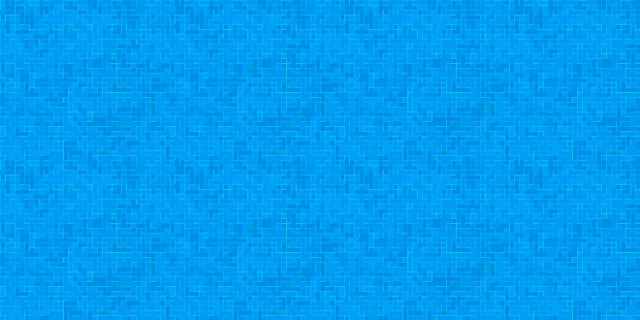
Write a WebGL 2 fragment shader that draws this pattern.

```glsl
#version 300 es
precision highp float;
// Fine blue mosaic: small square cells merge into irregular patches with
// slightly different blues and thin cyan seams on their left and top edges.
// Hashes on wrapped cell numbers make a block of 35 by 33 cells repeat.
uniform vec2 u_resolution;
out vec4 fragColor;

const vec2 BLOCK = vec2(35.0, 33.0);

// Integer hash of a cell, wrapped to the repeating block
float hash(vec2 cell, uint salt) {
    uvec2 c = uvec2(mod(cell, BLOCK));
    uint n = c.x + c.y * 64u + salt * 8192u;
    n = (n ^ (n >> 16)) * 0x7feb352du;
    n = (n ^ (n >> 15)) * 0x846ca68bu;
    n ^= n >> 16;
    return float(n >> 8) / 16777216.0;
}

// Follow random links to the cell that owns this patch
vec2 patchOwner(vec2 cell) {
    for (int i = 0; i < 2; i++) {
        float link = hash(cell, 1u);
        if (link < 0.32) cell.x -= 1.0;
        else if (link < 0.58) cell.y -= 1.0;
    }
    return mod(cell, BLOCK);
}

// Broad drift of tone, interpolated over a 7 by 11 grid within the block
float cluster(vec2 cell) {
    vec2 grid = vec2(7.0, 11.0);
    vec2 p = cell * grid / BLOCK;
    vec2 i = floor(p);
    vec2 f = smoothstep(0.0, 1.0, p - i);
    float low = mix(hash(mod(i, grid), 2u), hash(mod(i + vec2(1, 0), grid), 2u), f.x);
    float high = mix(hash(mod(i + vec2(0, 1), grid), 2u), hash(mod(i + 1.0, grid), 2u), f.x);
    return mix(low, high, f.y);
}

// Light seam along an edge between two patches
vec3 addSeam(vec3 color, vec2 cell, uint salt) {
    float strength = hash(cell, salt);
    vec3 seam = hash(cell, salt + 1u) > 0.96 ? vec3(0.0, 0.76, 0.72) : vec3(0.08, 0.78, 0.98);
    return mix(color, seam, 0.12 + 0.75 * strength * strength);
}

vec3 mosaic(vec2 p) {
    vec2 cell = floor(p);
    vec2 f = p - cell;
    vec2 owner = patchOwner(cell);

    // Patch tone: dark, middle or light blue
    float tone = 0.7 * hash(owner, 3u) + 0.3 * cluster(owner);
    vec3 color = mix(vec3(0.0, 0.555, 0.895), vec3(0.0, 0.6, 0.95), smoothstep(0.22, 0.46, tone));
    color = mix(color, vec3(0.0, 0.63, 0.96), smoothstep(0.6, 0.8, tone));
    color *= 0.99 + 0.02 * hash(cell, 4u);

    // Faint grid, then brighter seams where patches meet
    if (f.x < 0.16 || f.y > 0.84) color = mix(color, vec3(0.0, 0.64, 0.96), 0.15);
    if (f.x < 0.18 && owner != patchOwner(cell - vec2(1, 0))) color = addSeam(color, cell, 5u);
    if (f.y > 0.82 && owner != patchOwner(cell + vec2(0, 1))) color = addSeam(color, cell, 7u);
    return color;
}

void main() {
    // Average a 4 by 4 grid of samples for smooth edges; 66 rows of cells
    vec3 sum = vec3(0.0);
    for (int y = 0; y < 4; y++) {
        for (int x = 0; x < 4; x++) {
            vec2 offset = (vec2(x, y) + 0.5) / 4.0 - 0.5;
            sum += mosaic((gl_FragCoord.xy + offset) / u_resolution.y * 66.0);
        }
    }
    fragColor = vec4(sum / 16.0, 1.0);
}
```
